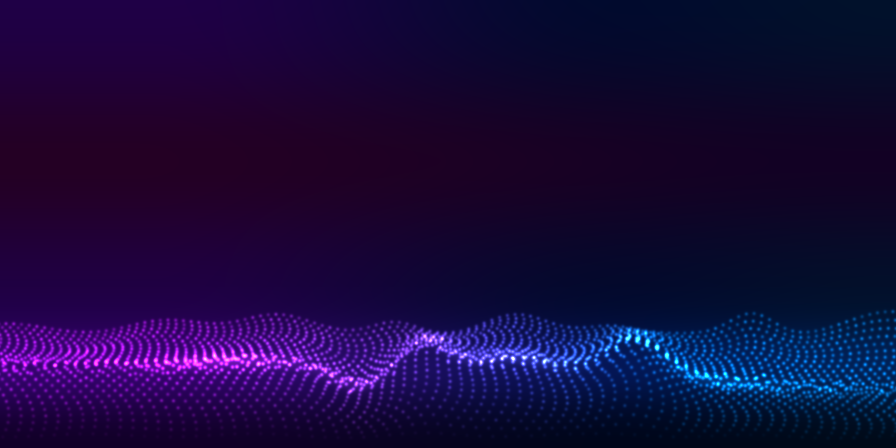
Write a WebGL 1 fragment shader that draws this background.

```glsl
precision highp float;
// Rolling waves of glowing dots, magenta to cyan, under a dark violet and navy sky.

uniform vec2 u_resolution;

// Sky
const vec3 SKY_LEFT = vec3(0.12, 0.0, 0.28);
const vec3 SKY_MID = vec3(0.0, 0.04, 0.18);
const vec3 SKY_RIGHT = vec3(0.0, 0.07, 0.17);
const vec3 WARM_LEFT = vec3(0.14, 0.0, 0.14);
const vec3 WARM_RIGHT = vec3(0.07, 0.005, 0.14);
const float WARM_HEIGHT = 0.64;
const float WARM_WIDTH = 0.20;

// Dots
const vec3 MAGENTA = vec3(0.85, 0.14, 0.95);
const vec3 VIOLET = vec3(0.70, 0.30, 0.95);
const vec3 INDIGO = vec3(0.40, 0.38, 1.0);
const vec3 CYAN = vec3(0.02, 0.62, 1.0);
const int HALF_ROWS = 14;
const float DOT_RADIUS = 0.0041;
const float FAR_SPACING = 0.017;
const float NEAR_SPACING = 0.029;
const float FLOOR_Y = 0.02;
const float WAVE_LIMIT = 0.36;

float hash(vec2 p) {
  return fract(sin(dot(p, vec2(127.1, 311.7))) * 43758.5453);
}

float bump(float x, float centre, float width) {
  float d = (x - centre) / width;
  return exp(-d * d);
}

// Far silhouette of the waves
float horizon(float x) {
  return 0.257 + 0.024 * bump(x, 0.0, 0.12) + 0.033 * bump(x, 0.36, 0.12)
    + 0.050 * bump(x, 0.62, 0.11) + 0.027 * bump(x, 0.88, 0.07)
    + 0.043 * bump(x, 1.15, 0.10) + 0.022 * bump(x, 1.36, 0.08)
    + 0.053 * bump(x, 1.68, 0.07) + 0.055 * bump(x, 2.0, 0.14);
}

// Bright fold where the rows crowd together
float crest(float x) {
  return mix(0.185, 0.13, smoothstep(1.0, 2.0, x))
    + 0.010 * bump(x, 0.55, 0.15) - 0.045 * bump(x, 0.80, 0.08)
    + 0.050 * bump(x, 0.95, 0.07) + 0.022 * bump(x, 1.14, 0.10)
    + 0.075 * bump(x, 1.42, 0.09);
}

// Brightest stretches of the fold
float sparkle(float x) {
  return bump(x, 0.50, 0.18) + 0.45 * bump(x, 0.79, 0.08)
    + 0.85 * bump(x, 1.13, 0.14) + 0.65 * bump(x, 1.62, 0.13);
}

vec3 waveColour(float x) {
  vec3 c = mix(MAGENTA, VIOLET, smoothstep(0.3, 0.85, x));
  c = mix(c, INDIGO, smoothstep(0.8, 1.15, x));
  return mix(c, CYAN, smoothstep(1.1, 1.55, x));
}

vec3 sky(vec2 p) {
  vec3 cool = mix(SKY_LEFT, SKY_MID, smoothstep(0.35, 1.4, p.x));
  cool = mix(cool, SKY_RIGHT, smoothstep(1.3, 2.0, p.x));
  vec3 warm = mix(WARM_LEFT, WARM_RIGHT, smoothstep(0.3, 1.9, p.x));
  return mix(cool, warm, bump(p.y, WARM_HEIGHT, WARM_WIDTH));
}

// Light from one row; side -1 lies behind the fold, +1 in front
float rowLight(vec2 p, float s, float side) {
  float depth = 0.5 + 0.5 * side * s;
  float spacing = mix(FAR_SPACING, NEAR_SPACING, depth);
  float shift = 0.03 * sin(depth * 9.0) + 0.004 * depth;
  float column = floor((p.x - shift) / spacing);
  float x = (column + 0.5) * spacing + shift;
  float fold = crest(x);
  float edge = side < 0.0 ? horizon(x) : FLOOR_Y;
  float y = mix(fold, edge, pow(s, 1.4));
  y += 0.007 * sin(x * 17.0 + depth * 11.0) * s * (1.0 - 0.5 * s);

  // Loose scatter close to the fold
  float near = exp(-s * s * 14.0);
  vec2 seed = vec2(column, depth * 61.0);
  y += (hash(seed) - 0.5) * 0.016 * near;

  float fade = side < 0.0 ? mix(0.75, 0.40, s * s) : 0.65 * pow(1.0 - s, 0.75);
  float power = fade * mix(0.6, 1.1, hash(seed + 7.3)) + near * sparkle(x) * 0.6;
  vec2 d = (p - vec2(x, y)) / DOT_RADIUS;
  return power * exp(-dot(d, d));
}

void main() {
  vec2 p = gl_FragCoord.xy / u_resolution * vec2(2.0, 1.0);
  vec3 colour = sky(p);

  if (p.y < WAVE_LIMIT) {
    vec3 tint = waveColour(p.x);
    float fold = crest(p.x);

    // Haze behind the dots, darkening to the floor
    colour *= mix(0.55, 1.0, smoothstep(0.0, 0.16, p.y));
    colour += tint * vec3(0.10, 0.09, 0.16) * bump(p.y, 0.19, 0.085);
    colour += tint * 0.28 * sparkle(p.x) * bump(p.y, fold, 0.016);

    float light = 0.0;
    for (int i = 0; i < HALF_ROWS; i++) {
      float s = (float(i) + 0.5) / float(HALF_ROWS);
      light += rowLight(p, s, -1.0) + rowLight(p, s, 1.0);
    }
    colour += tint * light + vec3(0.22) * max(light - 0.7, 0.0);
  }
  gl_FragColor = vec4(clamp(colour, 0.0, 1.0), 1.0);
}
```
